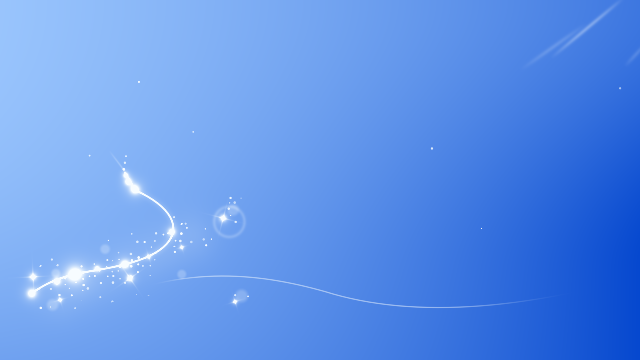
Write a Shadertoy shader that draws this background.

```glsl
// Blue diagonal gradient with a sparkling swirl, a thin wave and faint light streaks.

const vec3 PALE_BLUE = vec3(0.60, 0.77, 0.99);
const vec3 DEEP_BLUE = vec3(0.02, 0.28, 0.81);
const vec3 SPARK_WHITE = vec3(0.97, 0.99, 1.0);

vec2 hash22(vec2 cell) {
    vec3 h = fract(cell.xyx * vec3(0.1031, 0.1030, 0.0973));
    h += dot(h, h.yzx + 33.33);
    return fract((h.xx + h.yz) * h.zy);
}

// Distance to a segment (x) and position along it (y)
vec2 segment(vec2 p, vec2 a, vec2 b) {
    vec2 ab = b - a;
    float t = clamp(dot(p - a, ab) / dot(ab, ab), 0.0, 1.0);
    return vec2(length(p - a - ab * t), t);
}

vec2 cubicPoint(vec2 a, vec2 b, vec2 c, vec2 d, float t) {
    float s = 1.0 - t;
    return s * s * (s * a + 3.0 * t * b) + t * t * (3.0 * s * c + t * d);
}

// Distance to a cubic curve (x) and position along it (y)
vec2 cubic(vec2 p, vec2 a, vec2 b, vec2 c, vec2 d) {
    const float STEPS = 24.0;
    vec2 nearest = vec2(1e3, 0.0);
    vec2 from = a;
    for (float i = 1.0; i <= STEPS; i++) {
        vec2 to = cubicPoint(a, b, c, d, i / STEPS);
        vec2 hit = segment(p, from, to);
        if (hit.x < nearest.x) nearest = vec2(hit.x, (i - 1.0 + hit.y) / STEPS);
        from = to;
    }
    return nearest;
}

float stroke(float dist, float halfWidth, float pixel) {
    float cover = min(1.0, 2.0 * halfWidth / pixel);
    return cover * (1.0 - smoothstep(-0.5, 0.5, (dist - max(halfWidth, 0.5 * pixel)) / pixel));
}

float glow(vec2 p, float radius) {
    float d2 = dot(p, p) / (radius * radius);
    return 1.1 * exp(-d2) + 0.3 * exp(-d2 * 0.22);
}

float star(vec2 p, float size, float angle, float pixel) {
    float c = cos(angle), s = sin(angle);
    vec2 q = abs(mat2(c, -s, s, c) * p);
    float width = max(0.2, 0.6 * pixel);
    vec2 rays = exp(-q / (0.38 * size)) * exp(-q.yx * q.yx / (width * width));
    return 0.75 * (rays.x + rays.y) + glow(p, 0.18 * size + 0.15);
}

float streak(vec2 p, vec2 a, vec2 b, float width) {
    vec2 hit = segment(p, a, b);
    return exp(-hit.x * hit.x / (width * width)) * sin(3.1416 * hit.y);
}

// Random dots on a jittered grid
float dust(vec2 p, float cellSize, float density, float pixel) {
    vec2 cell = floor(p / cellSize);
    vec2 place = hash22(cell), trait = hash22(cell + 71.0);
    vec2 center = (cell + 0.25 + 0.5 * place) * cellSize;
    float dotMask = stroke(length(p - center), mix(0.15, 0.36, trait.y), pixel);
    return dotMask * step(trait.x, density) * mix(0.5, 1.0, place.x);
}

vec3 background(vec2 uv) {
    float w = 1.0 - uv.y;
    float left = 0.28 * w * w;
    float middle = 0.20 + 0.15 * w * w;
    float right = 0.62 + 0.38 * smoothstep(0.0, 0.75, w);
    float s = 1.0 - uv.x;
    float depth = left * s * s + 2.0 * middle * uv.x * s + right * uv.x * uv.x;
    return mix(PALE_BLUE, DEEP_BLUE, depth);
}

void mainImage(out vec4 fragColor, in vec2 fragCoord) {
    // One unit is a hundredth of the canvas height
    vec2 p = fragCoord / iResolution.y * 100.0;
    float pixel = 100.0 / iResolution.y;

    // Swirl and wave
    vec2 tail = cubic(p, vec2(8.8, 18.5), vec2(17.4, 24.8), vec2(25.5, 24.1), vec2(34.7, 26.6));
    vec2 hook = cubic(p, vec2(34.7, 26.6), vec2(51.4, 30.6), vec2(52.8, 40.3), vec2(37.5, 47.2));
    vec2 tip = segment(p, vec2(37.5, 47.2), vec2(34.7, 52.0));
    float swirl = min(min(tail.x, hook.x), tip.x);
    float light = 0.9 * stroke(swirl, 0.25, pixel) + 0.15 * exp(-swirl * swirl);
    vec2 rise = cubic(p, vec2(41.7, 20.8), vec2(60.2, 25.5), vec2(76.4, 22.9), vec2(90.3, 19.0));
    vec2 fall = cubic(p, vec2(90.3, 19.0), vec2(108.8, 13.2), vec2(131.9, 13.0), vec2(160.4, 19.0));
    float fade = rise.x < fall.x ? smoothstep(0.0, 0.3, rise.y) : 1.0 - smoothstep(0.45, 1.0, fall.y);
    light += 0.48 * fade * stroke(min(rise.x, fall.x), 0.17, pixel);

    // Haze and scattered dust
    float band = segment(p, vec2(17.0, 18.5), vec2(53.0, 34.0)).x;
    float clusters = max(exp(-pow(length(p - vec2(63.8, 41.5)) / 3.8, 4.0)),
                         exp(-pow(length(p - vec2(67.0, 17.8)) / 2.3, 4.0)));
    light += 0.13 * exp(-band * band / 45.0);
    light += dust(p, 1.7, max(0.42 * exp(-band * band / 28.0), 0.6 * clusters), pixel);
    for (float i = 0.0; i < 3.0; i++)
        light += 0.8 * stroke(length(p - vec2(34.4 + 0.3 * i, 53.0 + 1.8 * i)), 0.38 - 0.06 * i, pixel);

    // Glows: x, y, radius
    vec3 glows[9] = vec3[9](vec3(20.8, 23.8, 2.1), vec3(8.8, 18.5, 1.2), vec3(37.5, 47.4, 1.3),
        vec3(35.6, 49.5, 0.9), vec3(34.9, 51.3, 0.6), vec3(15.8, 21.8, 0.9),
        vec3(34.7, 26.6, 1.1), vec3(47.7, 35.6, 0.9), vec3(27.0, 25.4, 0.7));
    for (int i = 0; i < 9; i++) light += glow(p - glows[i].xy, glows[i].z);

    // Stars: x, y, ray length, angle
    vec4 stars[7] = vec4[7](vec4(9.2, 23.1, 4.0, 0.05), vec4(36.1, 22.7, 3.8, 0.6),
        vec4(62.0, 39.4, 3.8, -0.25), vec4(65.3, 16.2, 1.9, 0.3), vec4(16.7, 16.7, 1.8, 0.3),
        vec4(50.5, 31.3, 1.5, 0.3), vec4(41.3, 28.7, 1.7, 0.3));
    for (int i = 0; i < 7; i++) light += star(p - stars[i].xy, stars[i].z, stars[i].w, pixel);

    // Soft bubbles: x, y, radius
    vec3 bubbles[6] = vec3[6](vec3(29.2, 30.8, 1.5), vec3(14.6, 15.3, 1.8), vec3(50.5, 23.8, 1.4),
        vec3(67.1, 17.8, 2.0), vec3(15.5, 24.1, 1.4), vec3(64.8, 41.7, 1.8));
    for (int i = 0; i < 6; i++)
        light += 0.24 * (1.0 - smoothstep(0.5, 1.2, length(p - bubbles[i].xy) / bubbles[i].z));

    // Halo ring and light streaks
    float ring = (length(p - vec2(63.7, 38.4)) - 4.2) / 0.5;
    light += 0.2 * exp(-ring * ring);
    light += 0.32 * streak(p, vec2(173.5, 100.8), vec2(153.0, 83.8), 0.55);
    light += 0.16 * streak(p, vec2(163.0, 93.5), vec2(144.5, 80.5), 0.6);
    light += 0.14 * streak(p, vec2(180.0, 88.5), vec2(173.5, 81.5), 0.6);
    light += 0.25 * streak(p, vec2(30.3, 58.2), vec2(36.5, 50.0), 0.25);

    vec3 color = mix(background(fragCoord / iResolution.xy), SPARK_WHITE, min(light, 1.0));
    fragColor = vec4(color, 1.0);
}
```
